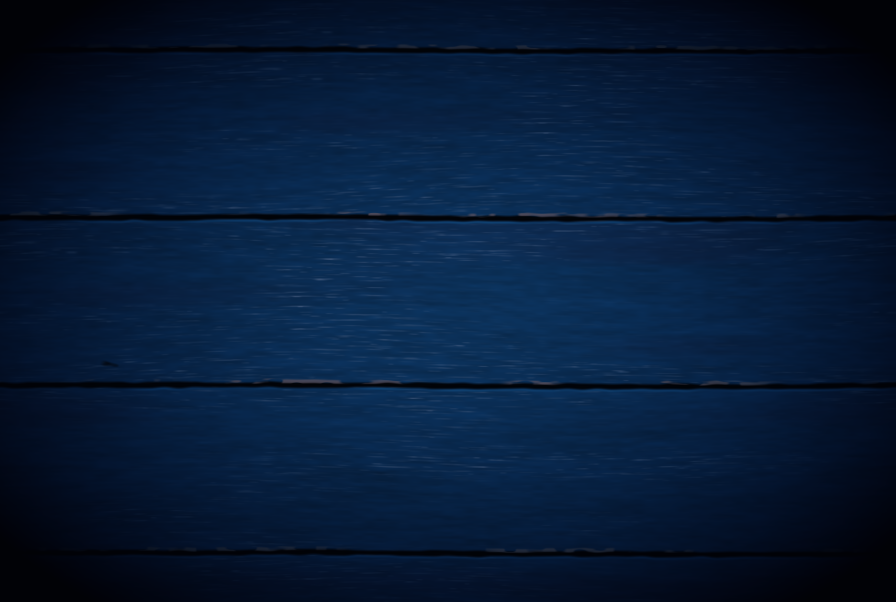
A Shadertoy shader for this texture:

```glsl
// Dark blue painted planks with fine horizontal grain, pale scratches and worn seams.
// Wrapping value noise gives the fibres, a wrapping cellular grid places the scratches,
// and a vignette that is equal on opposite sides keeps the tile seamless.

const float TAU = 6.2831853;
const float FIRST_SEAM = 0.081;      // height of the lowest seam
const float PLANK_PITCH = 0.2785;    // three full planks; the fourth wraps top to bottom
const float LAST_PLANK = 3.0;
const float SEAM_HALF_WIDTH = 0.0044;
const float SEAM_SOFTNESS = 0.0012;
const float GRAIN_CONTRAST = 0.32;
const float SCRATCH_STRENGTH = 0.62;
const float VIGNETTE_REACH = 1.62;
const vec2 KNOT_CENTER = vec2(0.12, 0.397);
const vec2 KNOT_SIZE = vec2(0.011, 0.006);
const vec3 PAINT = vec3(0.042, 0.188, 0.345);
const vec3 SHADOW = vec3(0.004, 0.006, 0.025);
const vec3 SEAM = vec3(0.004, 0.005, 0.014);
const vec3 SCRATCH = vec3(0.27, 0.36, 0.50);
const vec3 BARE_WOOD = vec3(0.46, 0.37, 0.40);
const vec3 STAIN = vec3(0.08, 0.13, 0.26);
const vec3 RIM = vec3(0.07, 0.32, 0.54);

float hash(vec2 p) {
    vec3 q = fract(vec3(p.xyx) * 0.1031);
    q += dot(q, q.yzx + 33.33);
    return fract((q.x + q.y) * q.z);
}

// Value noise that repeats every unit; cells holds whole numbers
float noise(vec2 uv, vec2 cells) {
    vec2 p = uv * cells;
    vec2 i = floor(p);
    vec2 f = p - i;
    f = f * f * (3.0 - 2.0 * f);
    vec2 a = mod(i, cells);
    vec2 b = mod(i + 1.0, cells);
    return mix(mix(hash(a), hash(vec2(b.x, a.y)), f.x),
               mix(hash(vec2(a.x, b.y)), hash(b), f.x), f.y);
}

// One short streak per cell, at a random place, length and strength
float scratches(vec2 uv, vec2 cells, float thickness) {
    vec2 p = uv * cells;
    float result = 0.0;
    for (int y = -1; y <= 1; y++) {
        for (int x = -1; x <= 1; x++) {
            vec2 cell = floor(p) + vec2(x, y);
            vec2 id = mod(cell, cells);
            vec2 center = cell + vec2(hash(id + 17.0), hash(id + 59.0));
            float halfLength = mix(0.15, 0.8, hash(id + 83.0));
            vec2 d = abs(p - center) / vec2(halfLength, thickness * cells.y);
            float streak = (1.0 - smoothstep(0.2, 1.0, d.x)) * (1.0 - smoothstep(0.2, 1.0, d.y));
            result = max(result, streak * hash(id + 131.0));
        }
    }
    return result;
}

// Gentle sway of the wood fibres
float grainBend(vec2 uv) {
    return 0.006 * sin(TAU * (uv.x + uv.y)) + 0.002 * sin(TAU * (2.0 * uv.x - 3.0 * uv.y));
}

void mainImage(out vec4 fragColor, in vec2 fragCoord) {
    vec2 uv = fragCoord / iResolution.xy;
    float pixel = 1.0 / iResolution.y;

    // Plank number and signed distance to the nearest seam (positive above it)
    float seamWave = 0.0016 * sin(TAU * uv.x) + 0.0004 * sin(TAU * 3.0 * uv.x + 1.0);
    float height = fract(uv.y - FIRST_SEAM - seamWave);
    float plank = min(floor(height / PLANK_PITCH), LAST_PLANK);
    float above = height - plank * PLANK_PITCH;
    float below = (plank < LAST_PLANK ? (plank + 1.0) * PLANK_PITCH : 1.0) - height;
    float seamDist = above < below ? above : -below;

    // Each plank samples its own part of the wood
    vec2 wood = uv + vec2(hash(vec2(plank, 7.0)), hash(vec2(plank, 29.0)));
    wood.y += grainBend(wood);

    // Painted grain
    float grain = 0.25 * noise(wood, vec2(9.0, 70.0)) + 0.4 * noise(wood, vec2(26.0, 150.0))
                + 0.35 * noise(wood, vec2(80.0, 240.0)) - 0.5;
    float mottle = noise(wood, vec2(5.0, 14.0)) - 0.5;
    float tone = mix(0.98, 1.04, hash(vec2(plank, 41.0)));
    vec3 color = PAINT * tone * (1.0 + GRAIN_CONTRAST * grain + 0.08 * mottle);
    float stain = smoothstep(0.7, 1.0, noise(wood + 0.37, vec2(3.0, 13.0)));
    color = mix(color, STAIN, 0.4 * stain);

    // Scratches gather in worn patches
    float worn = smoothstep(0.48, 0.85, noise(wood + 0.61, vec2(6.0, 19.0)));
    float marks = scratches(wood, vec2(19.0, 80.0), 0.0023)
                + 0.8 * scratches(wood + 0.23, vec2(37.0, 120.0), 0.0020);
    float scratch = marks * mix(0.12, 1.0, worn) * mix(0.3, 1.1, noise(wood, vec2(140.0, 200.0)));
    color = mix(color, SCRATCH, clamp(SCRATCH_STRENGTH * scratch, 0.0, 1.0));

    // Small dark knot with a ragged outline
    vec2 knotOffset = (uv - KNOT_CENTER) / KNOT_SIZE;
    float knotDist = length(knotOffset + vec2(0.0, 0.6 * knotOffset.x)) + noise(uv, vec2(130.0, 130.0));
    color *= mix(0.3, 1.0, smoothstep(0.5, 1.5, knotDist));

    // Seam: lit rim on the lower plank, chipped paint on the upper, soft dark gap between
    float seamWidth = SEAM_HALF_WIDTH * mix(0.7, 1.25, noise(vec2(uv.x, plank * 0.25), vec2(60.0, 4.0)));
    float rim = 1.0 - smoothstep(0.0, 0.004, abs(seamDist + seamWidth + 0.0025));
    color = mix(color, RIM, 0.7 * rim * noise(wood, vec2(24.0, 8.0)));
    float chips = smoothstep(0.4, 0.75, noise(wood, vec2(90.0, 170.0)))
                * smoothstep(0.4, 0.75, noise(wood + 0.47, vec2(13.0, 6.0)));
    float chipBand = 1.0 - smoothstep(0.001, 0.005, abs(seamDist - seamWidth - 0.0015));
    float softness = pixel + SEAM_SOFTNESS;
    float gap = 1.0 - smoothstep(seamWidth - softness, seamWidth + softness, abs(seamDist));
    color = mix(color, SEAM, 0.95 * gap);
    color = mix(color, BARE_WOOD, 0.7 * chips * chipBand);

    // Vignette, with red and green fading sooner than blue
    vec2 fromCenter = 2.0 * uv - 1.0;
    float light = max(1.0 - dot(fromCenter, fromCenter) / VIGNETTE_REACH, 0.0);
    color = mix(min(SHADOW, color), color, pow(vec3(light), vec3(1.8, 1.25, 1.0)));
    fragColor = vec4(color, 1.0);
}
```
